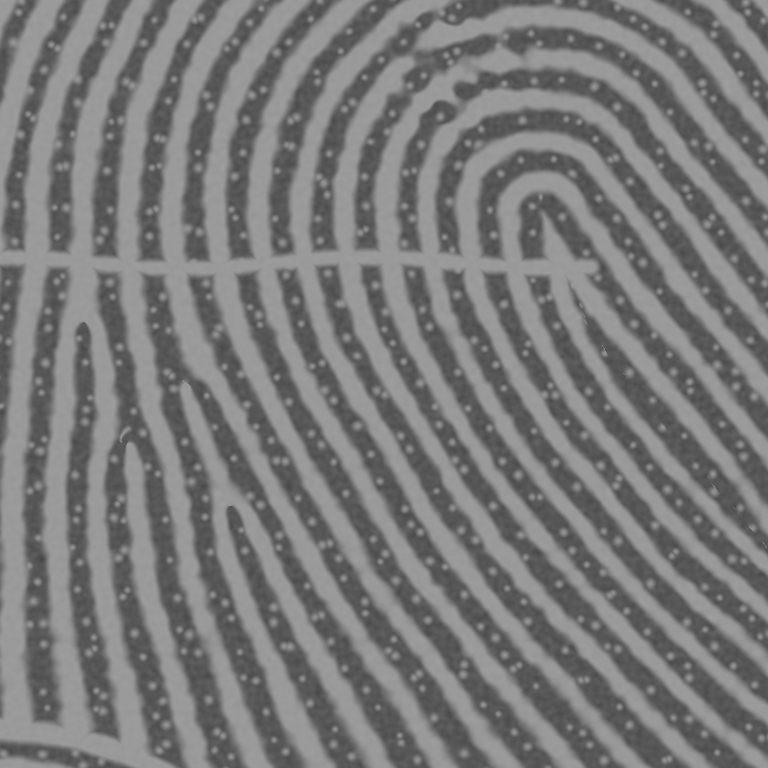
Write a WebGL 1 fragment shader that draws this texture.

```glsl
precision highp float;
uniform vec2 u_resolution;

#define PERIOD 0.051
#define CORE vec2(0.703, 0.722)
#define LOOP_ANGLE -0.87
#define FORKS 4
#define PORE_CELLS 24.0
#define PORE_RADIUS 0.0088
#define EDGE_SOFTNESS 0.0056
#define CREASE_HALF_WIDTH 0.0105
#define RIDGE_GREY 0.338
#define VALLEY_GREY 0.603
#define GRAIN 0.10

const float TAU = 6.2831853;

vec2 hash2(vec2 p) {
  vec2 q = vec2(dot(p, vec2(127.1, 311.7)), dot(p, vec2(269.5, 183.3)));
  return fract(sin(q) * 43758.55);
}

float gradientNoise(vec2 p) {
  vec2 i = floor(p), f = fract(p);
  vec2 w = f * f * f * (f * (f * 6.0 - 15.0) + 10.0);
  vec2 e = vec2(0.0, 1.0);
  float a = dot(hash2(i) * 2.0 - 1.0, f);
  float b = dot(hash2(i + e.yx) * 2.0 - 1.0, f - e.yx);
  float c = dot(hash2(i + e.xy) * 2.0 - 1.0, f - e.xy);
  float d = dot(hash2(i + e.yy) * 2.0 - 1.0, f - e.yy);
  return mix(mix(a, b, w.x), mix(c, d, w.x), w.y);
}

float wrapAngle(float a) {
  return a - TAU * floor(a / TAU + 0.5);
}

// Distance from the loop core: arcs above, sweeping flank left, straight flank right
float loopDistance(vec2 p) {
  vec2 q = p - CORE;
  vec2 axis = vec2(cos(LOOP_ANGLE), sin(LOOP_ANGLE));
  float right = dot(q, vec2(-axis.y, axis.x));
  if (q.y > 0.0) return dot(q, axis) > 0.0 ? right : length(q);
  float drop = -q.y;
  float sweep = drop * drop / (1.0 + 0.4 * drop);
  float left = CORE.x - (p.x - 0.16 * sweep) / (1.0 + 1.8 * sweep);
  return max(left, right);
}

// Height above the curved boundary of the lower left corner
float cornerHeight(vec2 p) {
  return p.y - 0.05 + 1.2 * p.x * p.x;
}

// Ridge phase, with a new ridge starting at each fork
float ridgePhase(vec2 p) {
  float corner = cornerHeight(p);
  if (corner < 0.0) return TAU * (corner / PERIOD + 0.5);
  p += 0.011 * vec2(gradientNoise(p * 6.0), gradientNoise(p * 6.0 + 31.0));
  float phase = TAU * loopDistance(p) / PERIOD;
  for (int i = 0; i < FORKS; i++) {
    float k = float(i);
    vec2 d = p - vec2(0.11 + 0.22 * fract(k * 0.618), 0.58 - 0.08 * k);
    phase -= atan(d.y, d.x + 1e-5);
  }
  return phase;
}

// Light dots pulled towards the ridge centre lines
float pores(vec2 p, float phase) {
  float h = 0.004;
  vec2 slope = vec2(wrapAngle(ridgePhase(p + vec2(h, 0.0)) - phase),
                    wrapAngle(ridgePhase(p + vec2(0.0, h)) - phase)) / h;
  vec2 toCentre = slope / max(dot(slope, slope), 6000.0);
  vec2 cell = floor(p * PORE_CELLS);
  float light = 0.0;
  for (int y = -1; y <= 1; y++) {
    for (int x = -1; x <= 1; x++) {
      vec2 id = cell + vec2(float(x), float(y));
      vec2 pore = (id + 0.1 + 0.8 * hash2(id)) / PORE_CELLS;
      pore -= 0.7 * wrapAngle(ridgePhase(pore)) * toCentre;
      float size = PORE_RADIUS * mix(0.75, 1.15, hash2(id + 7.0).x);
      light = max(light, 1.0 - smoothstep(0.0, size, length(p - pore)));
    }
  }
  return light;
}

// Distance outside the horizontal crease and the corner furrow
float creaseDistance(vec2 p) {
  vec2 d = vec2(max(p.x - 0.77, 0.0), p.y - 0.658 - 0.007 * sin(p.x * 13.0 + 1.6));
  float wobble = 0.005 * gradientNoise(p * 25.0);
  float crease = length(d) - CREASE_HALF_WIDTH;
  float furrow = abs(cornerHeight(p)) - 1.4 * CREASE_HALF_WIDTH;
  return min(crease, furrow) + wobble;
}

void main() {
  vec2 p = gl_FragCoord.xy / min(u_resolution.x, u_resolution.y);
  float phase = ridgePhase(p);

  // Ridge profile with rough edges, fuller towards the lower right
  float ridge = cos(phase) * PERIOD / TAU;
  ridge += 0.0005 + 0.0022 * (p.x - p.y) + 0.004 * gradientNoise(p * 9.0);
  ridge += 0.006 * gradientNoise(p * 45.0);

  // Broken patch above the core
  vec2 patchOffset = p - vec2(0.58, 0.91);
  ridge += 0.04 * exp(-dot(patchOffset, patchOffset) / 0.007) * gradientNoise(p * 36.0);
  ridge = min(ridge, creaseDistance(p));

  float ink = smoothstep(-EDGE_SOFTNESS, EDGE_SOFTNESS, ridge);
  ink *= 1.0 - 0.9 * pores(p, phase);
  float grain = gradientNoise(p * 105.0) + 0.25 * gradientNoise(p * 210.0);
  float grey = mix(VALLEY_GREY, RIDGE_GREY, ink) + GRAIN * grain * mix(0.25, 0.75, ink);
  gl_FragColor = vec4(vec3(grey), 1.0);
}
```
